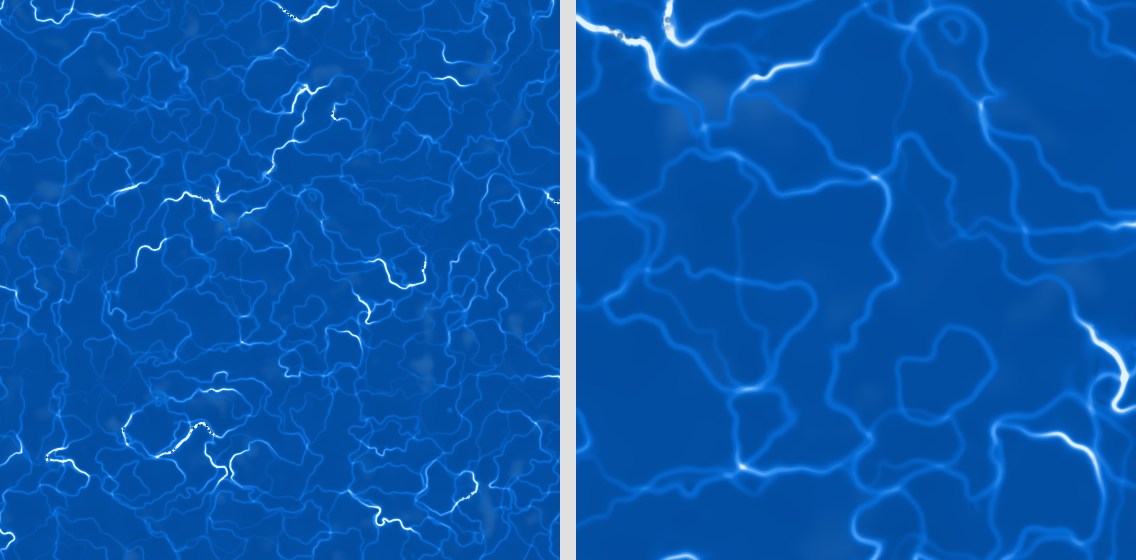
Left: the whole. Right: its middle third, enlarged.
Write a Shadertoy shader that draws this texture.

```glsl
// Electric blue surface: a web of fine glowing filaments over deep blue.
// Filaments are the zero contours of warped gradient noise; slow noise sets
// their brightness, the hottest stretches break into speckles, pale mist drifts.

float hash(vec2 p) {
    vec3 q = fract(vec3(p.xyx) * 0.1031);
    q += dot(q, q.yzx + 33.33);
    return fract((q.x + q.y) * q.z);
}

float cornerSlope(vec2 cell, vec2 offset) {
    float angle = 6.2832 * hash(cell);
    return dot(vec2(cos(angle), sin(angle)), offset);
}

// Gradient noise, roughly -0.7 to 0.7
float noise(vec2 p) {
    vec2 i = floor(p), f = p - i;
    vec2 u = f * f * f * (f * (f * 6.0 - 15.0) + 10.0);
    vec2 e = vec2(1, 0);
    return mix(mix(cornerSlope(i, f), cornerSlope(i + e, f - e), u.x),
               mix(cornerSlope(i + e.yx, f - e.yx), cornerSlope(i + 1.0, f - 1.0), u.x), u.y);
}

// Small kinks that make the filaments crooked
vec2 crook(vec2 p) {
    vec2 coarse = vec2(noise(p * 27.0 + 11.3), noise(p * 27.0 + 71.9));
    vec2 fine = vec2(noise(p * 63.0 + 37.1), noise(p * 63.0 + 93.7));
    return p + 0.024 * coarse + 0.007 * fine;
}

// Distance to the nearest filament, from value over slope
float filamentDistance(vec2 p, vec2 px, vec2 py, float scale, float seed) {
    float n = noise(p * scale + seed);
    vec2 slope = vec2(noise(px * scale + seed), noise(py * scale + seed)) - n;
    return abs(n) / (length(slope) / 0.0008 + 0.8);
}

void mainImage(out vec4 fragColor, in vec2 fragCoord) {
    vec2 uv = fragCoord / iResolution.y;
    vec2 p = crook(uv);
    vec2 px = crook(uv + vec2(0.0008, 0));
    vec2 py = crook(uv + vec2(0, 0.0008));

    // Three webs of filaments, each with its own brightness map
    float glow = 0.0, speckle = 0.0;
    for (int k = 0; k < 3; k++) {
        float layer = float(k);
        float seed = 17.37 + 41.61 * layer;
        float d = filamentDistance(p, px, py, 7.0 + 2.3 * layer, seed);
        float power = noise(uv * 6.5 + seed * 2.0 + 5.2);
        float hot = smoothstep(0.24, 0.52, power);
        float strength = max(0.05, 0.32 + 0.45 * power) + 0.85 * hot;
        float core = exp(-d * d / 0.0000045);
        float halo = exp(-d / 0.0065);
        glow += strength * (0.62 * core + 0.24 * halo);
        float broken = smoothstep(0.0, 0.15, noise(uv * 9.0 + seed + 60.0));
        speckle = max(speckle, broken * smoothstep(0.5, 0.9, hot)
                               * (1.0 - smoothstep(0.0018, 0.0034, d)));
    }

    // Deep blue with faint mottling
    float mottle = noise(uv * 14.0 + 130.0) + 0.5 * noise(uv * 31.0 + 150.0);
    vec3 color = vec3(0.008, 0.305, 0.635) + vec3(0.002, 0.012, 0.025) * mottle;

    // Pale patches of mist
    float mist = smoothstep(0.12, 0.6, noise(uv * 19.0 + 210.0) + 0.25 * noise(uv * 47.0 + 230.0));
    mist *= smoothstep(-0.25, 0.4, noise(uv * 6.0 + 250.0));
    color = mix(color, vec3(0.32, 0.54, 0.78), 0.34 * mist);

    // Glow ramp: azure, bright blue, near white
    color = mix(color, vec3(0.02, 0.41, 0.82), smoothstep(0.02, 0.36, glow));
    color = mix(color, vec3(0.17, 0.54, 0.92), smoothstep(0.32, 0.58, glow));
    color = mix(color, vec3(0.88, 0.95, 1.0), smoothstep(0.55, 1.05, glow));

    // Dark and white dots along the overheated stretches
    vec2 grid = uv * 210.0;
    float dotMask = 1.0 - smoothstep(0.25, 0.55, length(fract(grid) - 0.5));
    float tone = step(0.45, hash(floor(grid) + 7.0));
    vec3 dotColor = mix(vec3(0.95, 0.98, 1.0), vec3(0.01, 0.24, 0.52), tone);
    color = mix(color, dotColor, speckle * dotMask);

    fragColor = vec4(color, 1.0);
}
```
